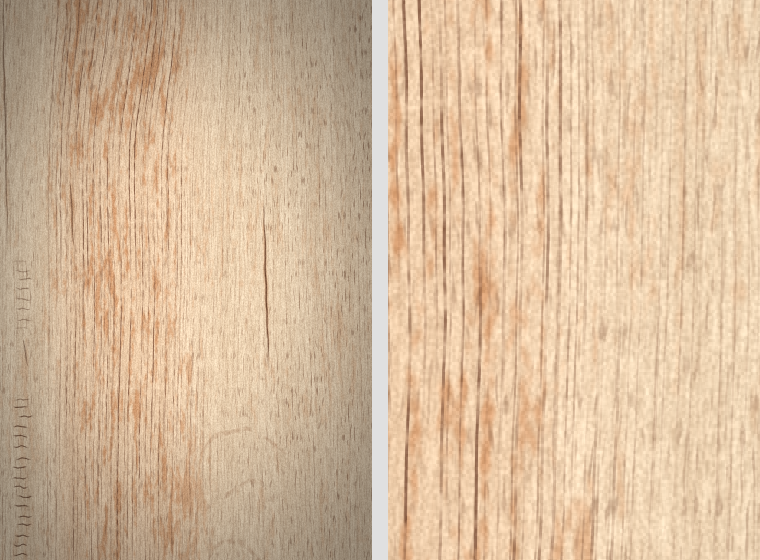
Left, the full canvas; right, a detail of the centre.
Write a WebGL 2 fragment shader that draws this texture.

```glsl
#version 300 es
precision highp float;
// Pale weathered wood board with vertical grain, rusty stains, cracks and dark corners.
uniform vec2 u_resolution;
out vec4 fragColor;

float hash(vec2 c) {
  vec3 v = fract(c.xyx * vec3(0.1031, 0.1030, 0.0973));
  v += dot(v, v.yzx + 33.33);
  return fract((v.x + v.y) * v.z);
}

float corner(vec2 cell, vec2 offset) {
  float a = 6.2832 * hash(cell);
  return dot(vec2(cos(a), sin(a)), offset);
}

// Gradient noise, roughly -1 to 1
float noise(vec2 p) {
  vec2 i = floor(p), f = p - i, e = vec2(1, 0);
  vec2 s = f * f * f * (f * (f * 6.0 - 15.0) + 10.0);
  float low = mix(corner(i, f), corner(i + e.xy, f - e.xy), s.x);
  float high = mix(corner(i + e.yx, f - e.yx), corner(i + 1.0, f - 1.0), s.x);
  return 1.5 * mix(low, high, s.y);
}

// Thin broken lines, one in each column
float grooves(vec2 p, float spacing, float width, float px) {
  float column = p.x / spacing, id = floor(column);
  float centre = 0.5 + 0.5 * (hash(vec2(id, 3.0)) - 0.5);
  float d = abs(column - id - centre) * spacing;
  float presence = smoothstep(-0.6, 0.4, noise(vec2(id * 7.37, p.y * 4.0)));
  float breaks = smoothstep(-0.6, 0.35, noise(vec2(id * 3.71, p.y * 75.0)));
  return presence * (0.25 + 0.75 * breaks) * (1.0 - smoothstep(width - 0.6 * px, width + 0.6 * px, d));
}

// Vertical split tapering at both ends
float crack(vec2 p, vec2 centre, float halfLength, float width, float px) {
  float t = (p.y - centre.y) / halfLength;
  float x = p.x - centre.x + 0.002 * noise(vec2(centre.x * 90.0, p.y * 22.0)) + 0.005 * t;
  float w = width * (1.0 - t * t);
  return (1.0 - smoothstep(w - px, w + px, abs(x))) * smoothstep(1.0, 0.8, abs(t));
}

void main() {
  vec2 uv = gl_FragCoord.xy / u_resolution;
  vec2 p = gl_FragCoord.xy / u_resolution.y;
  float px = 1.0 / u_resolution.y;

  // Grain flow: slow wander, a bend at the top and a spread around the heartwood
  vec2 g = p;
  g.x += 0.007 * noise(vec2(p.x * 3.0, p.y * 2.5)) + 0.001 * noise(p * vec2(20.0, 16.0));
  g.x -= 0.03 * smoothstep(0.7, 1.05, p.y) * exp(-pow((uv.x - 0.36) * 5.0, 2.0));
  float heart = exp(-pow((p.x - 0.46) / 0.12, 2.0));
  g.x += 0.4 * (p.x - 0.46) * (p.y - 0.5) * heart;

  float ribbed = smoothstep(0.1, 0.2, uv.x) * (1.0 - smoothstep(0.4, 0.62, uv.x));
  float rightSide = smoothstep(0.55, 0.9, uv.x);

  // Broad pale and dark bands, then fine fibres
  float bands = noise(vec2(g.x * 26.0, g.y * 1.3)) + 0.6 * noise(vec2(g.x * 65.0, g.y * 2.5 + 9.0));
  float fibres = noise(vec2(g.x * 170.0, g.y * 14.0)) + 1.3 * noise(vec2(g.x * 340.0, g.y * 50.0));
  vec3 wood = vec3(0.948, 0.850, 0.722);
  wood += vec3(0.026, 0.034, 0.038) * bands;
  wood += vec3(0.032, 0.038, 0.040) * fibres;
  wood -= vec3(0.0, 0.03, 0.04) * ribbed;

  // Rusty stains: slim streaks gathered in loose patches
  float patches = noise(vec2(g.x * 13.0, g.y * 4.0 + 4.0));
  float streaks = noise(vec2(g.x * 95.0, g.y * 13.0)) + 0.5 * noise(p * vec2(190.0, 70.0));
  float stain = smoothstep(0.1, 1.1, 0.7 * patches + streaks + 0.15 * ribbed) * (0.35 + 0.65 * ribbed);
  stain += 0.6 * crack(p, vec2(0.128, 0.63), 0.08, 0.004, 0.003) * (0.7 + streaks);
  stain += 0.6 * crack(p, vec2(0.475, 0.49), 0.12, 0.003, 0.003);
  wood = mix(wood, vec3(0.81, 0.53, 0.33), 0.62 * clamp(stain, 0.0, 1.0));

  // Dark pores: regular ribs on the left, finer short flecks elsewhere
  float ribs = grooves(g, 0.0118, 0.0009, px) * (0.15 + 0.85 * ribbed);
  ribs += 0.6 * grooves(g + 0.37, 0.0077, 0.0006, px) * (0.4 + 0.5 * ribbed);
  float flecks = smoothstep(0.25, 0.75, noise(vec2(g.x * 300.0, g.y * 48.0 + 5.0)));
  flecks *= 0.6 + 0.5 * noise(vec2(g.x * 30.0, g.y * 5.0));
  wood = mix(wood, vec3(0.50, 0.33, 0.24), clamp(0.8 * ribs, 0.0, 0.8));
  wood = mix(wood, vec3(0.56, 0.40, 0.30), max(flecks, 0.0) * (0.4 + 0.25 * rightSide));

  // Faint arched growth rings low in the heartwood
  vec2 arch = p - vec2(0.43, 0.34);
  float ring = arch.y + 9.0 * arch.x * arch.x + 0.025 * noise(p * vec2(14.0, 9.0));
  float arches = smoothstep(0.92, 1.0, cos(ring * 60.0)) * smoothstep(0.13, 0.03, abs(arch.x));
  arches *= smoothstep(0.36, 0.22, p.y) * smoothstep(-0.4, 0.5, noise(p * vec2(70.0, 50.0) + 7.0));
  wood = mix(wood, vec3(0.66, 0.47, 0.34), 0.3 * arches);

  // Long splits
  float splits = 0.9 * crack(p, vec2(0.475, 0.49), 0.16, 0.0013, px);
  splits += 0.7 * crack(p, vec2(0.128, 0.62), 0.06, 0.0011, px);
  splits += 0.6 * crack(p, vec2(0.009, 0.8), 0.26, 0.0011, px);
  splits += 0.6 * crack(p, vec2(0.045, 0.37), 0.025, 0.0011, px);

  // Ladder of short cross checks near the left edge
  float rung = (p.y + 0.003 * noise(p * vec2(90.0, 20.0))) / 0.0175;
  float rungId = floor(rung);
  float rungX = abs(p.x - 0.041 - 0.012 * (hash(vec2(rungId, 8.0)) - 0.5));
  float rungY = abs(rung - rungId - 0.3 - 0.4 * hash(vec2(rungId, 2.0))) * 0.0175;
  float rungs = smoothstep(0.015, 0.007, rungX) * (1.0 - smoothstep(0.0, 0.0004 + px, rungY));
  rungs *= 1.0 - smoothstep(0.27, 0.31, p.y) * (1.0 - 0.6 * smoothstep(0.4, 0.43, p.y));
  splits += 0.65 * rungs * (1.0 - smoothstep(0.5, 0.56, p.y));
  wood = mix(wood, vec3(0.36, 0.21, 0.13), clamp(splits, 0.0, 0.85));

  // Fine surface grit
  wood += 0.045 * noise(p * vec2(390.0, 240.0)) + 0.06 * (hash(floor(p * 512.0)) - 0.5);

  // Darker, slightly greyer towards the corners
  float shade = smoothstep(0.3, 1.5, length(uv * 2.0 - 1.0));
  wood = mix(wood, vec3(dot(wood, vec3(0.3, 0.59, 0.11))), 0.08 * shade);
  fragColor = vec4(clamp(wood * (1.0 - 0.40 * shade), 0.0, 1.0), 1.0);
}
```
